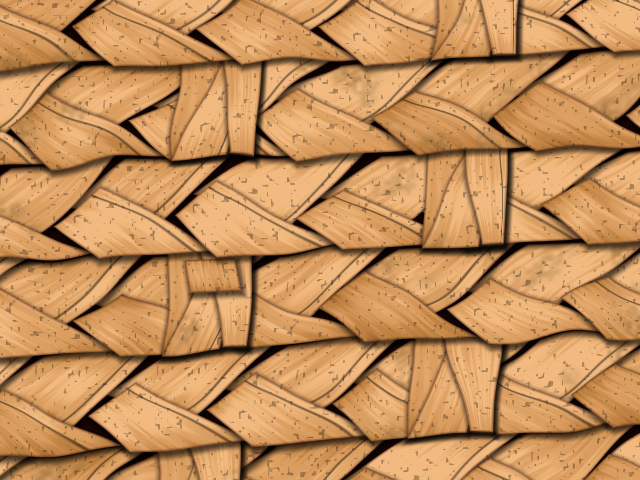
This texture is drawn by a Shadertoy shader. Its source:

```glsl
float hash(vec2 p) {
    p = fract(p * vec2(0.1731, 0.3197) + 0.37);
    p += dot(p, p.yx + 19.19);
    return fract((p.x + p.y) * p.x * 43.7);
}

float noise(vec2 p) {
    vec2 i = floor(p), f = fract(p);
    f = f * f * (3.0 - 2.0 * f);
    return mix(mix(hash(i), hash(i + vec2(1, 0)), f.x),
               mix(hash(i + vec2(0, 1)), hash(i + vec2(1, 1)), f.x), f.y);
}

// Signed distance to the line a-b, negative on the inner side
float edge(vec2 p, vec2 a, vec2 b) {
    vec2 e = normalize(b - a);
    return dot(p - a, vec2(e.y, -e.x));
}

float quad(vec2 p, vec2 a, vec2 b, vec2 c, vec2 d) {
    return max(max(edge(p, a, b), edge(p, b, c)), max(edge(p, c, d), edge(p, d, a)));
}

vec3 strawColor(float tone) {
    vec3 col = mix(vec3(0.56, 0.34, 0.15), vec3(0.75, 0.51, 0.26), smoothstep(-0.4, 0.1, tone));
    col = mix(col, vec3(0.86, 0.62, 0.38), smoothstep(0.1, 0.5, tone));
    return mix(col, vec3(0.95, 0.73, 0.50), smoothstep(0.5, 0.9, tone));
}

// Paints one flat leaf whose fibres run from side d-a to side b-c
void leaf(inout vec3 col, vec2 p, vec2 a, vec2 b, vec2 c, vec2 d, float seed) {
    float aa = 4.0 / iResolution.y;
    float dist = quad(p, a, b, c, d);
    if (dist > 0.3) return;

    // Shadow thrown down and to the right
    float shadowDist = quad(p - vec2(0.015, 0.035), a, b, c, d);
    col *= mix(0.38, 1.0, smoothstep(-0.02, 0.07, shadowDist));
    if (dist > aa) return;

    // Coordinates along and across the fibres
    float left = -edge(p, a, b), right = -edge(p, c, d);
    float tail = -edge(p, d, a), tip = -edge(p, b, c);
    float v = clamp(left / max(left + right, 0.001), 0.0, 1.0);
    float u = clamp(tail / max(tail + tip, 0.001), 0.0, 1.0);

    float streak = 0.6 * noise(vec2(u * 2.0 + seed * 50.0, v * 20.0))
                 + 0.4 * noise(vec2(u * 4.0 + seed * 90.0, v * 42.0));
    float tone = 0.56 + 0.5 * (seed - 0.5) + 0.6 * (streak - 0.5)
               + 0.5 * (4.0 * u * (1.0 - u) - 0.65)
               + 0.3 * (noise(p * 3.0 + seed * 30.0) - 0.5);

    // Folded border on some leaves
    float fold = 0.78 + 0.1 * seed + 0.04 * sin(u * 5.0);
    float folded = step(0.4, fract(seed * 7.3));
    tone += folded * 0.15 * smoothstep(fold, fold + 0.03, v);
    vec3 straw = strawColor(tone);
    straw *= 1.0 - 0.45 * folded * (1.0 - smoothstep(0.0, 0.03, abs(v - fold)));

    // Grime, flecks and darkened rim
    float grime = smoothstep(0.45, 0.85, noise(p * 4.0 + seed * 70.0)) * step(0.7, fract(seed * 13.7));
    straw = mix(straw, vec3(0.58, 0.43, 0.24), 0.6 * grime * noise(p * 18.0));
    straw *= 1.0 - 0.3 * smoothstep(0.78, 0.95, noise(p * 30.0 + seed * 40.0));
    straw = mix(straw, vec3(0.31, 0.13, 0.06), 0.6 * smoothstep(-0.03, 0.005, dist));
    col = mix(col, straw, 1.0 - smoothstep(-aa, aa, dist));
}

// Two slopes of leaves that meet in a herringbone
void braid(inout vec3 col, vec2 p, float row) {
    float pitch = 1.27;
    p.x -= pitch * fract(0.95 + 0.535 * row - 0.065 * row * row);
    float k0 = floor(p.x / pitch);
    for (float i = 1.0; i >= -1.0; i--) {
        float k = k0 + i, seed = hash(vec2(k + 20.0, row * 3.0 + 11.0));
        vec2 q = p - vec2(k * pitch + 0.12 * (seed - 0.5), 0.0);
        float lift = 0.12 * (fract(seed * 5.7) - 0.5);
        leaf(col, q, vec2(-0.3, 0.42), vec2(0.36, 0.02), vec2(1.6, -0.07 + lift), vec2(0.64, 0.74), seed);
    }
    for (float i = -1.0; i <= 1.0; i++) {
        float k = k0 + i, seed = hash(vec2(k + 47.0, row * 5.0 + 3.0));
        vec2 q = p - vec2(k * pitch + 0.1 * (seed - 0.5), 0.0);
        float lift = 0.1 * (fract(seed * 9.1) - 0.5);
        leaf(col, q, vec2(-0.02, 1.03), vec2(-0.48, 0.62), vec2(0.0, 0.32 + lift), vec2(1.24, 0.96), seed);
    }
}

// Upright binding of crossed leaves, staggered from row to row
void binding(inout vec3 col, vec2 p, float row) {
    float center = 0.465 + 0.53 * (1.0 - mod(row, 2.0)) - 0.011 * row;
    p.x -= center / 0.2025;
    float seed = hash(vec2(row + 5.0, 31.0));
    leaf(col, p, vec2(-0.46, 1.0), vec2(-0.42, -0.04), vec2(0.46, -0.04), vec2(0.4, 1.02), 0.3);
    leaf(col, p, vec2(-0.46, 1.02), vec2(0.02, -0.04), vec2(0.44, -0.04), vec2(0.12, 1.02), 0.4 + 0.4 * seed);
    leaf(col, p, vec2(0.16, 1.0), vec2(-0.12 + 0.2 * seed, -0.04), vec2(0.46, -0.04), vec2(0.4, 1.0), 0.9 - 0.3 * seed);
    // Broken stub on one binding
    if (row == 3.0)
        leaf(col, p, vec2(-0.22, 0.42), vec2(-0.24, 0.06), vec2(0.3, 0.04), vec2(0.32, 0.4), 0.15);
}

void mainImage(out vec4 fragColor, in vec2 fragCoord) {
    vec2 uv = fragCoord / iResolution.y;
    float down = 1.0 - uv.y;
    // Rows climb gently toward the right
    float rise = uv.x * (0.018 + 0.03 * down);
    vec2 p = vec2(uv.x, down + rise - 0.14) / 0.2025 + vec2(0.0, 1.0);
    p += 0.12 * (vec2(noise(p * 1.7), noise(p * 1.7 + 40.0)) - 0.5);

    // Lower rows first, so each row overlaps the one beneath
    vec3 col = vec3(0.10, 0.02, 0.02);
    float row0 = floor(p.y);
    for (float i = 1.0; i >= -1.0; i--) {
        float row = row0 + i;
        vec2 q = vec2(p.x, p.y - row);
        braid(col, q, row);
        binding(col, q, row);
    }
    fragColor = vec4(col, 1.0);
}
```
